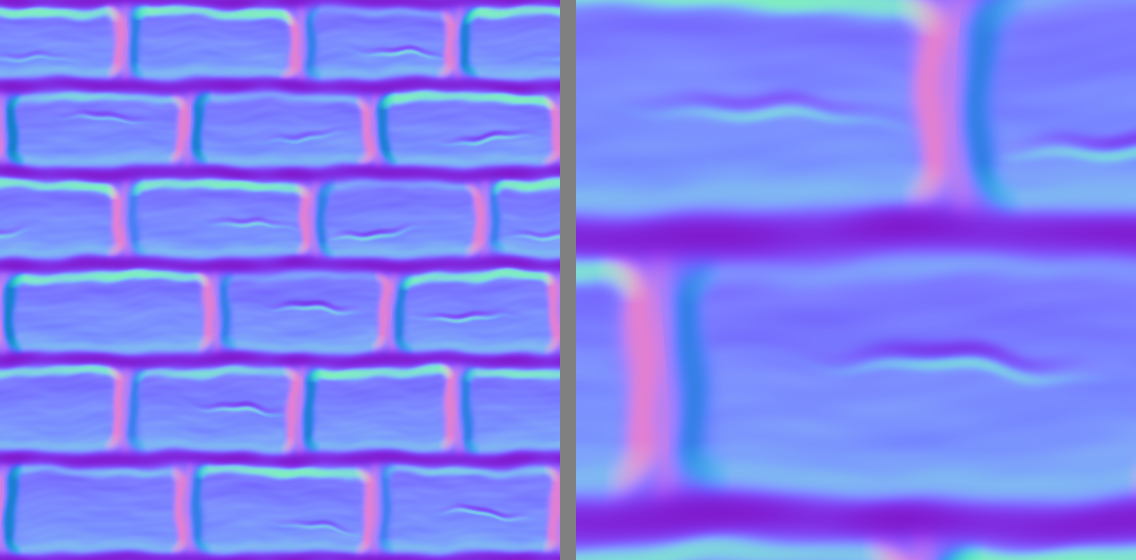
Left: the whole. Right: its middle third, enlarged.
Reproduce this texture map procedurally as a three.js fragment shader.

```glsl
// Tangent-space normal map of a worn brick wall: six courses of three bricks.
// Each brick is a rounded box whose rims, seams, cracks and grain add up to a
// surface slope, which is then normalized and encoded as colour.
varying vec2 vUv;

const float PI = 3.14159;
const vec2 MORTAR = vec2(0.014, 0.019);   // half widths of the joints
const float CORNER = 0.024;

float hash(vec2 p) {
  return fract(sin(dot(p, vec2(127.1, 311.7))) * 43758.5);
}

float bell(float x, float width) {
  x /= width;
  return exp(-x * x);
}

// Height of the seam under course i
float seamHeight(float i) {
  return i / 6.0 + 0.028 * sin(PI * i / 6.0);
}

// Upright joint k of a course: staggered on odd courses, unevenly spaced
float jointPosition(float course, float k) {
  float swing = 0.5 - 0.5 * cos(0.5 * PI * course);
  float stagger = mod(course, 2.0) * (0.22 - 0.032 * k);
  return 0.005 + k / 3.0 + stagger + 0.05 * swing * sin(1.25 * k)
       - 0.012 * k * sin(0.5 * PI * course);
}

// Slow waves that bend every line, periodic over the canvas
vec2 wobble(vec2 p) {
  vec2 a = 2.0 * PI * p;
  return vec2(0.003 * sin(5.0 * a.y + 2.0 * sin(2.0 * a.x)),
              0.003 * sin(3.0 * a.x + 4.0 * a.y) + 0.0015 * sin(8.0 * a.x + a.y));
}

// Layered sines stretched into long, nearly level streaks
float grain(vec2 q, float seed) {
  float sum = 0.0, amplitude = 0.055;
  vec2 f = vec2(11.0, 65.0);
  for (int i = 0; i < 4; i++) {
    float bend = 1.8 * sin(f.x * q.x + seed);
    sum += amplitude * sin(f.y * q.y + bend + seed) * sin(f.x * 0.8 * q.x - 0.3 * f.y * q.y + 2.0 * seed);
    f *= vec2(1.5, 1.7);
    seed += 2.3;
    amplitude *= 0.85;
  }
  return sum;
}

// A short ragged groove: shaded above, lit below
float crack(vec2 q, vec2 origin, float seed) {
  q -= origin;
  float y = q.y + 0.1 * q.x * sin(seed) - 0.003 * sin(45.0 * q.x + seed) - 0.0015 * sin(110.0 * q.x);
  return bell(q.x, 0.055) * (0.75 * bell(y + 0.004, 0.0035) - 0.6 * bell(y - 0.004, 0.005));
}

// Signed distance to a rounded box in z, outward direction in xy
vec3 roundedBox(vec2 q, vec2 halfSize) {
  vec2 a = abs(q) - halfSize + CORNER;
  vec2 outer = max(a, 0.0);
  float d = length(outer) + min(max(a.x, a.y), 0.0) - CORNER;
  return vec3(sign(q) * outer / (length(outer) + 0.0001), d);
}

// Slope of a brick rim: steep top, softly lipped bottom, sloping sides
vec2 rimSlope(vec2 dir, float d, float topWear, float leftWear) {
  float side = dir.x < 0.0 ? 1.5 * leftWear : 1.15;
  float top = max(dir.y, 0.0) * 1.7 * topWear * bell(d + 0.003, 0.008);
  float bottom = max(-dir.y, 0.0) * 0.55 * bell(d + 0.002, 0.011);
  return vec2(dir.x * side * bell(d, 0.009), top + bottom);
}

void main() {
  vec2 p = fract(vUv + wobble(vUv));

  // Find the course and the brick, wrapping across the sides
  float course = 0.0;
  for (int i = 1; i < 6; i++) course += step(seamHeight(float(i)), p.y);
  float first = jointPosition(course, 0.0);
  float x = p.x + step(p.x, first);
  float k = 0.0;
  for (int i = 1; i < 3; i++) k += step(jointPosition(course, float(i)), x);
  vec2 low = vec2(jointPosition(course, k), seamHeight(course));
  vec2 high = vec2(k < 1.5 ? jointPosition(course, k + 1.0) : first + 1.0, seamHeight(course + 1.0));

  // Brick frame with its own tilt and wear
  vec2 id = vec2(k, course);
  float seed = 6.28 * hash(id);
  vec2 halfSize = 0.5 * (high - low) - MORTAR;
  vec2 q = vec2(x, p.y) - 0.5 * (low + high);
  q.y += q.x * 0.04 * (hash(id + 7.0) - 0.5);
  vec3 box = roundedBox(q, halfSize);
  float d = box.z + 0.0015 * sin(48.0 * q.x + 30.0 * q.y + seed) + 0.001 * sin(95.0 * (q.x - q.y) + seed);
  float topWear = mix(0.2, 1.0, smoothstep(0.1, 0.45, hash(id + 3.0))) * (0.9 + 0.2 * sin(28.0 * q.x + seed));
  float leftWear = mix(0.35, 1.0, hash(id + 11.0));
  vec2 slope = rimSlope(box.xy, d, topWear, leftWear);

  // Level seams fall away; upright joints lean slightly to the right
  float seam = min(p.y - low.y, high.y - p.y);
  float joint = min(x - low.x, high.x - x);
  float ripple = sin(8.0 * PI * p.x + 3.0 * sin(4.0 * PI * p.x));
  slope.y -= (0.95 + 0.2 * ripple) * bell(seam, 0.013) + 0.12 * bell(seam, 0.026);
  slope.x += 0.4 * bell(joint, 0.009) * (1.0 - bell(seam, 0.015));

  // Gently domed face with streaks and an occasional crack
  float face = 1.0 - smoothstep(-0.022, 0.0, d);
  float streak = grain(q, seed);
  vec2 origin = halfSize * (vec2(hash(id + 17.0), hash(id + 23.0)) - 0.5);
  float cracked = smoothstep(0.3, 0.8, hash(id + 31.0));
  slope.y += face * (0.07 - 0.19 * q.y / halfSize.y + streak + cracked * crack(q, origin, seed));
  slope.x += face * (0.4 * streak - 0.04);

  gl_FragColor = vec4(normalize(vec3(slope, 1.0)) * 0.5 + 0.5, 1.0);
}
```
